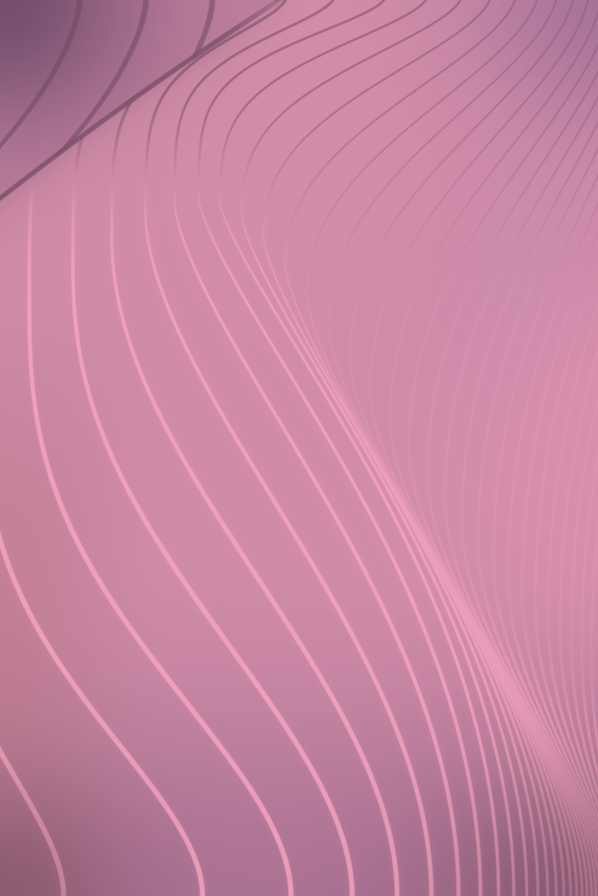
Write a Shadertoy shader that draws this background.

```glsl
// Soft round falloff around a centre
float glow(vec2 p, vec2 centre, vec2 size) {
    vec2 q = (p - centre) / size;
    return exp(-dot(q, q));
}

// Antialiased stroke coverage
float stroke(float dist, float halfWidth) {
    float px = 1.0 / iResolution.x;
    return 1.0 - smoothstep(halfWidth - px, halfWidth + px, abs(dist));
}

// Leftmost point of ribbon n, where it turns from its upper to its lower sweep
vec2 turningPoint(float n) {
    float d = n - 8.0;
    float left = min(d, 0.0), right = max(d - 6.0, 0.0);
    return vec2(0.332 + 0.0361 * d - 0.0041 * left * left - 0.0006 * right * right,
                0.332 + 0.0074 * d * d / (1.0 + 0.008 * d * d));
}

// Horizontal position of ribbon n at depth y below the top
float ribbonX(float n, float y) {
    vec2 turn = turningPoint(n);
    if (y > turn.y) {
        float d = max(9.0 - n, 0.0);
        float ease = 0.68 + 0.022 * d * d + 0.03 * max(n - 9.0, 0.0);
        float w = pow((y - turn.y) / (1.5 - turn.y), ease);
        return mix(turn.x, 1.152 - 3.66 / (n + 2.5), smoothstep(0.0, 1.0, w));
    }
    float d = max(13.0 - n, 0.0);
    float w = pow((turn.y - y) / turn.y, min(1.35 + 0.055 * d * d, 2.8));
    float topX = max(1.41 - 7.68 / (n + 2.0), turn.x + 0.234);
    return mix(turn.x, topX, mix(smoothstep(0.0, 1.0, w), w, 0.3));
}

// Smooth rose backdrop
vec3 backdrop(vec2 p) {
    vec3 col = vec3(0.81, 0.545, 0.655);
    col = mix(col, vec3(0.66, 0.44, 0.57), smoothstep(0.92, 1.6, p.y));
    col = mix(col, vec3(0.73, 0.47, 0.55),
              0.6 * (1.0 - smoothstep(0.0, 0.3, p.x)) * smoothstep(0.4, 1.0, p.y));
    col = mix(col, vec3(0.77, 0.54, 0.68), 0.6 * glow(p, vec2(0.88, 0.5), vec2(0.15, 0.25)));
    col = mix(col, vec3(0.86, 0.57, 0.68), 0.7 * glow(p, vec2(1.0, 0.75), vec2(0.25, 0.3)));
    col = mix(col, vec3(0.84, 0.56, 0.67), 0.5 * glow(p, vec2(0.55, 0.25), vec2(0.25, 0.3)));
    return mix(col, vec3(0.60, 0.42, 0.58), 0.75 * glow(p, vec2(1.02, 0.0), vec2(0.22, 0.2)));
}

// Ribbons: dark near the top, luminous further down
vec3 ribbons(vec3 col, vec2 p) {
    float light = 0.0, dark = 0.0, halo = 0.0;
    for (float n = 1.0; n < 35.0; n++) {
        float x = ribbonX(n, p.y);
        float slope = (ribbonX(n, p.y + 0.002) - x) / 0.002;
        float dist = (p.x - x) / sqrt(1.0 + slope * slope);
        float turnY = turningPoint(n).y;
        float sweep = (p.y - turnY) / (1.5 - turnY);
        float far = smoothstep(9.0, 14.0, n);

        float lit = mix(1.0, 0.18 + 0.6 * smoothstep(0.05, 0.5, sweep), far);
        lit *= smoothstep(0.25, 0.6, p.y + 0.08 * (1.0 - far));
        float shade = mix(0.6, 0.35, far) * (1.0 - smoothstep(0.12, 0.4 + 0.15 * far, p.y));
        float halfWidth = mix(0.0042, 0.0024, smoothstep(3.0, 11.0, n));
        halfWidth *= mix(0.65, 1.0, smoothstep(0.3, 1.0, p.y));

        float line = stroke(dist, halfWidth);
        light = max(light, line * lit);
        dark = max(dark, line * shade);
        halo += lit * exp(-dist * dist / 0.00008);
    }
    col = mix(col, vec3(0.48, 0.31, 0.41), dark);
    col = mix(col, vec3(0.91, 0.60, 0.71), min(0.12 * halo, 0.45));
    return mix(col, vec3(0.96, 0.64, 0.75), 0.85 * light);
}

// Shadowed sheet folded over the upper left corner
vec3 cornerSheet(vec3 col, vec2 p) {
    float edge = (p.y - 0.332 + 0.78 * p.x - 0.15 * p.x * p.x) / 1.25;
    vec3 sheet = mix(vec3(0.75, 0.50, 0.62), vec3(0.46, 0.31, 0.43),
                     glow(p, vec2(0.0), vec2(0.24, 0.22)));
    for (float i = 0.0; i < 4.0; i++) {
        float x = 0.133 + 0.111 * i - 1.27 * pow(max(p.y, 0.0), 1.6);
        sheet = mix(sheet, vec3(0.43, 0.28, 0.38), 0.55 * stroke((p.x - x) / 1.2, 0.004));
    }
    float px = 1.0 / iResolution.x;
    float fade = 1.0 - smoothstep(0.35, 0.55, p.x);
    col *= 1.0 - 0.1 * fade * exp(-max(edge, 0.0) / 0.03);
    col = mix(sheet, col, smoothstep(-px, px, edge));
    return mix(col, vec3(0.48, 0.31, 0.41), 0.8 * fade * stroke(edge, 0.004));
}

void mainImage(out vec4 fragColor, in vec2 fragCoord) {
    // Width spans 0 to 1, depth runs from 0 at the top to 1.5
    vec2 uv = fragCoord / iResolution.xy;
    vec2 p = vec2(uv.x, 1.5 * (1.0 - uv.y));

    vec3 col = cornerSheet(ribbons(backdrop(p), p), p);

    // Darkened lower corners
    col *= 1.0 - 0.22 * glow(p, vec2(0.0, 1.5), vec2(0.2, 0.2));
    col *= 1.0 - 0.25 * glow(p, vec2(1.0, 1.5), vec2(0.25, 0.22));
    fragColor = vec4(col, 1.0);
}
```
